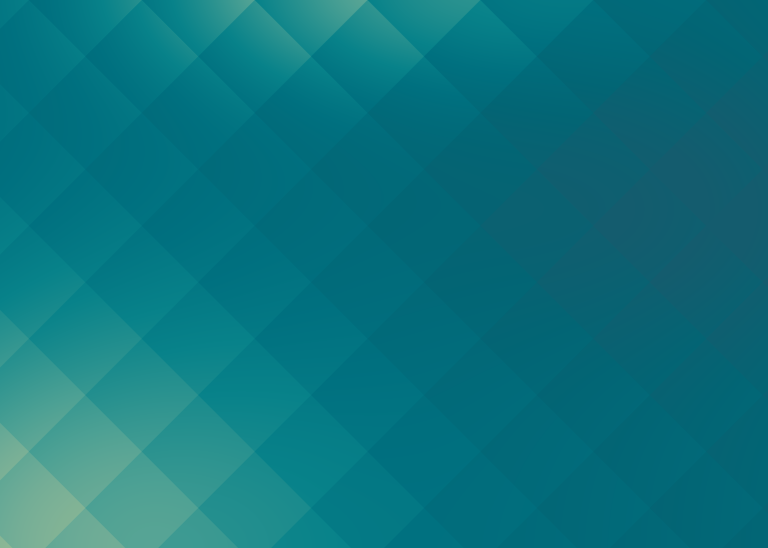
Write a WebGL 2 fragment shader that draws this background.

```glsl
#version 300 es
precision highp float;

uniform vec2 u_resolution;
out vec4 outColor;

// Elliptical soft spot, 1 at its center
float glow(vec2 p, vec2 center, vec2 radius) {
  vec2 d = (p - center) / radius;
  return exp(-dot(d, d));
}

// Sawtooth from 0 to 1 whose drop is softened over the given width
vec2 softSaw(vec2 x, float width) {
  vec2 f = fract(x);
  return min(f, (1.0 - f) / width);
}

// Dark slate through teal to pale sand, one step per unit of level
vec3 tealRamp(float level) {
  vec3 stops[8] = vec3[8](
    vec3(0.08, 0.36, 0.43), vec3(0.01, 0.395, 0.455),
    vec3(0.00, 0.44, 0.50), vec3(0.03, 0.51, 0.54),
    vec3(0.16, 0.57, 0.56), vec3(0.30, 0.63, 0.58),
    vec3(0.45, 0.68, 0.59), vec3(0.58, 0.73, 0.58));
  vec3 color = stops[0];
  for (int i = 1; i < 8; i++) {
    color = mix(color, stops[i], clamp(level - float(i - 1), 0.0, 1.0));
  }
  return color;
}

void main() {
  vec2 p = gl_FragCoord.xy / u_resolution.y;

  // Broad light: corner and top glows, shadow on the right
  float cornerGlow = glow(p, vec2(0.0), vec2(0.56, 0.43));
  float topGlow = glow(p, vec2(0.6, 1.03), vec2(0.43, 0.18));
  float shadow = glow(p, vec2(1.25, 0.62), vec2(0.44, 0.27));
  float level = 1.75 - 0.45 * p.x + 4.5 * cornerGlow + 2.9 * topGlow - 1.15 * shadow;

  // Diamond lattice: each cell brightens from its left to its right corner
  float pitch = 0.206;
  vec2 q = p - vec2(0.672, 1.0);
  vec2 cell = softSaw(vec2(q.x + q.y, q.x - q.y) / pitch, 1.5 / (pitch * u_resolution.y));
  float across = cell.x + cell.y - 1.0;
  level += across * (0.32 + 0.5 * cornerGlow + 0.95 * topGlow);

  outColor = vec4(tealRamp(level), 1.0);
}
```
